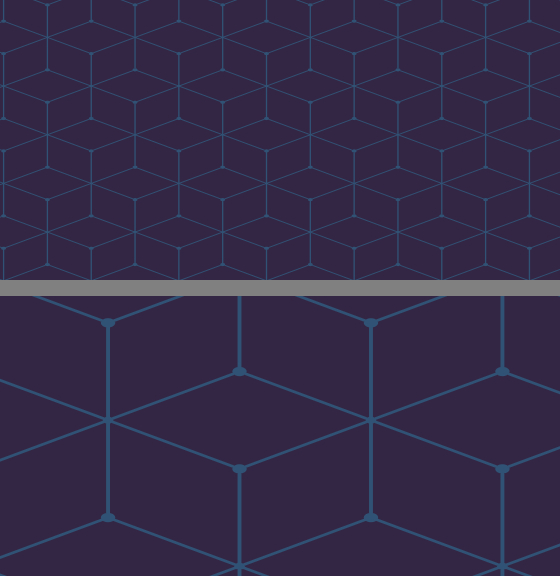
Top, the full canvas; bottom, a detail of the centre.
A WebGL 2 fragment shader for this pattern:

```glsl
#version 300 es
precision highp float;
// Wide tumbling-block lattice of thin blue lines with dotted joints on dark plum.

#define CELL vec2(0.3130, 0.3477)    // repeat size, in canvas heights
#define ORIGIN vec2(0.1693, 0.1711)  // one six-way joint
#define RISER_HALF 0.0023            // half width of vertical lines
#define SLANT_HALF 0.0016            // half width of slanted lines
#define DOT_RADII vec2(0.0085, 0.0055)
#define HUB_SCALE 0.75               // six-way joints against three-way ones
#define GROUND vec3(0.200, 0.150, 0.268)
#define LINE vec3(0.190, 0.325, 0.460)

uniform vec2 u_resolution;
out vec4 fragColor;

float segmentDistance(vec2 p, vec2 a, vec2 b) {
    vec2 ab = b - a;
    return length(p - a - ab * clamp(dot(p - a, ab) / dot(ab, ab), 0.0, 1.0));
}

// Share of a pixel covered by a stroke, exact for strokes thinner than a pixel
float strokeCoverage(float d, float halfWidth, float pixel) {
    float span = min(halfWidth, d + 0.5 * pixel) - max(-halfWidth, d - 0.5 * pixel);
    return clamp(span / pixel, 0.0, 1.0);
}

float ellipseCoverage(vec2 p, vec2 radii, float pixel) {
    float k = length(p / radii);
    float slope = max(length(p / (radii * radii)), 1e-4);
    float d = k * (k - 1.0) / slope;
    if (k < 0.5) d = -min(radii.x, radii.y) * (1.0 - k);
    return clamp(0.5 - d / pixel, 0.0, 1.0);
}

void main() {
    float pixel = 1.0 / u_resolution.y;
    vec2 p = gl_FragCoord.xy * pixel;

    // Mirror every cell into one quadrant with hubs at two opposite corners
    vec2 q = abs(fract((p - ORIGIN) / CELL + 0.5) - 0.5) * CELL;
    vec2 hubA = vec2(0.0);
    vec2 hubB = 0.5 * CELL;
    vec2 jointA = CELL * vec2(0.0, 1.0 / 3.0);
    vec2 jointB = CELL * vec2(0.5, 1.0 / 6.0);

    // Block edges
    float riser = min(segmentDistance(q, hubA, jointA), segmentDistance(q, hubB, jointB));
    float slant = min(segmentDistance(q, hubA, jointB), segmentDistance(q, hubB, jointA));
    float ink = max(strokeCoverage(riser, RISER_HALF, pixel),
                    strokeCoverage(slant, SLANT_HALF, pixel));

    // Joint dots
    vec2 hubRadii = DOT_RADII * HUB_SCALE;
    ink = max(ink, ellipseCoverage(q - jointA, DOT_RADII, pixel));
    ink = max(ink, ellipseCoverage(q - jointB, DOT_RADII, pixel));
    ink = max(ink, ellipseCoverage(q - hubA, hubRadii, pixel));
    ink = max(ink, ellipseCoverage(q - hubB, hubRadii, pixel));

    fragColor = vec4(mix(GROUND, LINE, ink), 1.0);
}
```
